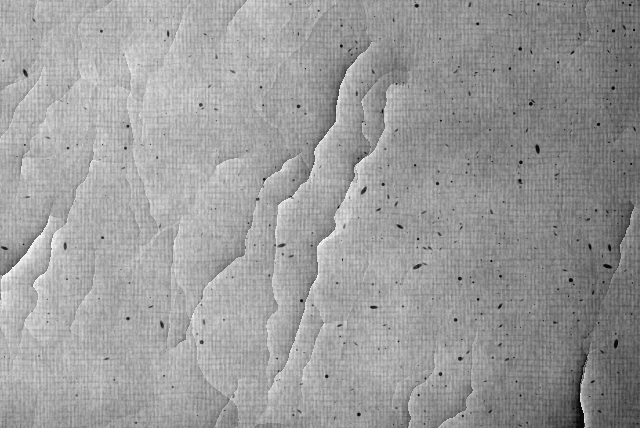
Give the GLSL for this texture, as a Shadertoy shader.

```glsl
#define PAPER_TONE 0.695
#define RIGHT_SHADE 0.17
#define EDGE_SHADE 0.12
#define CLOUD_DEPTH 0.16
#define FOLD_DEPTH 0.21
#define THREADS 113.0
#define ROWS 74.0
#define WEAVE_DEPTH 0.030
#define GRAIN_DEPTH 0.17
#define SPECK_DEPTH 0.50
#define LIGHT_DIR vec2(-0.92, 0.39)
#define TAU 6.28319

vec2 hash2(vec2 p) {
    vec3 q = fract(p.xyx * vec3(0.1031, 0.1030, 0.0973));
    q += dot(q, q.yzx + 33.33);
    return fract((q.xx + q.yz) * q.zy);
}

float valueNoise(vec2 p) {
    vec2 i = floor(p), f = fract(p);
    f = f * f * (3.0 - 2.0 * f);
    vec2 e = vec2(1.0, 0.0);
    return mix(mix(hash2(i).x, hash2(i + e).x, f.x),
               mix(hash2(i + e.yx).x, hash2(i + e.xx).x, f.x), f.y);
}

float layeredNoise(vec2 p) {
    float sum = 0.0, gain = 0.53;
    for (int i = 0; i < 4; i++) {
        sum += gain * valueNoise(p);
        p = mat2(1.6, 1.2, -1.2, 1.6) * p + 7.3;
        gain *= 0.5;
    }
    return sum;
}

// Light on cell borders: one flank bright, the other dark
float foldLight(vec2 p) {
    vec2 cell = floor(p), f = fract(p);
    vec2 nearest = vec2(0.0), home = vec2(0.0);
    float best = 9.0;
    for (int j = -1; j <= 1; j++)
    for (int i = -1; i <= 1; i++) {
        vec2 g = vec2(i, j);
        vec2 r = g + hash2(cell + g) - f;
        float d = dot(r, r);
        if (d < best) { best = d; nearest = r; home = g; }
    }
    float light = 0.0;
    for (int j = -2; j <= 2; j++)
    for (int i = -2; i <= 2; i++) {
        if (i == 0 && j == 0) continue;
        vec2 g = home + vec2(i, j);
        vec2 r = g + hash2(cell + g) - f;
        vec2 normal = normalize(r - nearest);
        float d = dot(0.5 * (r + nearest), normal);
        float strength = hash2(2.0 * cell + home + g + 51.0).y;
        strength = strength * strength * 1.6 - 0.25;
        float flank = 0.6 * exp(-d / 0.045) + 0.4 * exp(-d / 0.17);
        light += strength * dot(normal, LIGHT_DIR) * flank;
    }
    return light;
}

// Scattered dots and short fibres, one per chosen cell
float specks(vec2 p, float density, float chance, float size) {
    vec2 cell = floor(p * density);
    vec2 pick = hash2(cell + 17.0), place = hash2(cell + 91.0);
    vec2 d = p - (cell + 0.2 + 0.6 * place) / density;
    float angle = TAU * place.x;
    d = mat2(cos(angle), sin(angle), -sin(angle), cos(angle)) * d;
    d.x *= mix(0.4, 1.0, step(0.3, place.y));
    float radius = size * (0.35 + pick.y * pick.y);
    float soft = max(0.7 / iResolution.y, 0.0006);
    float dot1 = 1.0 - smoothstep(radius - soft, radius + soft, length(d));
    return dot1 * step(pick.x, chance);
}

// Fine threads, broken rows and fibrous grain
float weave(vec2 p) {
    float wander = valueNoise(p * vec2(24.0, 5.0));
    float thread = sin(TAU * (p.x * THREADS + 0.8 * wander));
    thread *= 0.4 + valueNoise(p * vec2(60.0, 9.0));
    float row = sin(TAU * (p.y * ROWS + 0.7 * valueNoise(p * vec2(9.0, 20.0))));
    row = 0.35 - pow(0.5 + 0.5 * row, 3.0);
    row *= 2.4 * valueNoise(p * vec2(34.0, ROWS) + 5.0);
    float fibre = valueNoise(p * vec2(310.0, 85.0)) - 0.5;
    float dust = valueNoise(p * 270.0 + 31.0) - 0.5;
    return WEAVE_DEPTH * (thread + row) + GRAIN_DEPTH * (0.6 * fibre + 0.5 * dust);
}

void mainImage(out vec4 fragColor, in vec2 fragCoord) {
    vec2 uv = fragCoord / iResolution.xy;
    vec2 p = fragCoord / iResolution.y;

    // Broad light, darker to the right and along the borders
    float rightEdge = smoothstep(0.86, 1.0, uv.x);
    float bottomEdge = 1.0 - smoothstep(0.0, 0.14, uv.y);
    float corner = smoothstep(0.55, 0.0, length((uv - vec2(1.0, 0.0)) * vec2(1.5, 1.0)) - 0.0001 + 0.0001 * uv.x);
    corner = 1.0 - smoothstep(0.0, 0.5, length((uv - vec2(1.0, 0.0)) * vec2(1.5, 1.0)));
    float tone = PAPER_TONE - RIGHT_SHADE * smoothstep(0.35, 0.95, uv.x);
    tone -= EDGE_SHADE * (0.6 * rightEdge + 0.7 * bottomEdge + 0.5 * corner);
    tone += CLOUD_DEPTH * (layeredNoise(p * vec2(4.2, 2.6) + 3.0) - 0.5);
    tone += 0.6 * CLOUD_DEPTH * (layeredNoise(p * 13.0) - 0.5);

    // Leaning folds with ragged lines, calmer right of the middle
    vec2 ragged = vec2(layeredNoise(p * 6.0), layeredNoise(p * 6.0 + 40.0)) - 0.5;
    vec2 sheet = vec2(p.x - 0.22 * p.y, p.y) + 0.13 * ragged;
    float calm = smoothstep(0.52, 0.68, uv.x) * (1.0 - smoothstep(0.84, 0.97, uv.x));
    float foldMask = mix(1.0, 0.35, calm * smoothstep(0.05, 0.3, uv.y));
    foldMask *= 0.35 + 1.2 * smoothstep(0.3, 0.7, layeredNoise(p * 4.0 + 11.0));
    float folds = foldLight(sheet * vec2(5.0, 2.3) + 2.0);
    folds += 0.55 * foldLight(sheet * vec2(9.0, 5.0) + 23.0);
    tone += FOLD_DEPTH * foldMask * folds;

    tone += weave(p);

    // Dirt, thicker on the right half
    float dirt = mix(0.10, 0.26, smoothstep(0.3, 0.7, uv.x));
    float marks = max(specks(p, 22.0, dirt, 0.0034), 0.7 * specks(p, 58.0, 0.5 * dirt, 0.0020));
    tone -= SPECK_DEPTH * marks * smoothstep(0.0, 0.5, tone);

    fragColor = vec4(vec3(clamp(tone, 0.04, 0.95)), 1.0);
}
```
